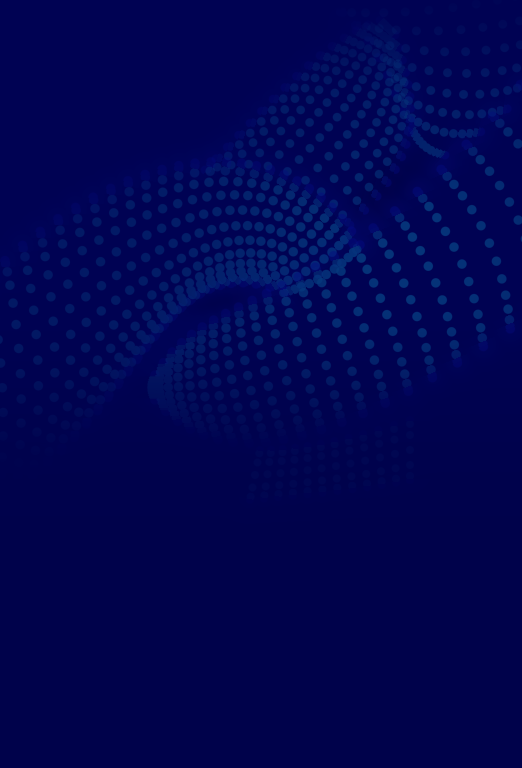
A WebGL 1 fragment shader for this background:

```glsl
precision highp float;
// Intertwined dotted tubes fading into a deep navy background.

uniform vec2 u_resolution;

const float PI = 3.14159;
const float SCENE_HEIGHT = 7.68; // scene units, y runs downward from the top
const float DOT_RADIUS = 0.047;

const vec3 NAVY_TOP = vec3(0.0, 0.008, 0.325);
const vec3 NAVY_BOTTOM = vec3(0.0, 0.006, 0.295);
const vec3 POCKET = vec3(0.0, 0.0, 0.24);
const vec3 DOT_TEAL = vec3(0.02, 0.22, 0.49);
const vec3 RIM_BLUE = vec3(0.015, 0.04, 0.50);

// Cubic curve bounding one side of a tube
struct Edge { vec2 a, b, c, d; };

vec2 curvePoint(Edge e, float t) {
  float s = 1.0 - t;
  return s * s * s * e.a + 3.0 * s * s * t * e.b
       + 3.0 * s * t * t * e.c + t * t * t * e.d;
}

// Ribs of dots from one edge to the other, foreshortened like a cylinder.
// Returns coverage of body dots, rim dots and the soft rim glow.
vec3 dottedTube(vec2 p, Edge near, Edge far, float ribs, float dots,
                vec2 bowRange, float radius, float pixel) {
  vec3 cover = vec3(0.0);
  for (int i = 0; i < 32; i++) {
    if (float(i) >= ribs) break;
    float u = float(i) / (ribs - 1.0);
    vec2 start = curvePoint(near, u);
    vec2 chord = curvePoint(far, u) - start;
    vec2 side = vec2(chord.y, -chord.x) * mix(bowRange.x, bowRange.y, u);

    // Snap the position along the rib to its closest dot
    float along = clamp(dot(p - start, chord) / dot(chord, chord), 0.0, 1.0);
    float v = floor(acos(1.0 - 2.0 * along) / PI * dots + 0.5) / dots;
    float w = 0.5 - 0.5 * cos(PI * v);
    vec2 center = start + chord * w + side * 4.0 * w * (1.0 - w);

    float dist = length(p - center);
    float rim = 1.0 - smoothstep(0.15, 0.6, sin(PI * v));
    float disc = 1.0 - smoothstep(radius - pixel, radius + pixel, dist);
    float glow = rim * exp(-dist * dist / 0.025);
    cover = max(cover, vec3(disc * (1.0 - rim), disc * rim, glow));
  }
  return cover;
}

// Soft elongated spot, turned by an angle
float softSpot(vec2 p, vec2 center, vec2 size, float angle) {
  float c = cos(angle);
  float s = sin(angle);
  vec2 q = mat2(c, -s, s, c) * (p - center) / size;
  return exp(-dot(q, q));
}

vec3 addTube(vec3 color, vec3 cover, float light) {
  color = mix(color, RIM_BLUE, cover.z * light * 0.22);
  color = mix(color, RIM_BLUE, cover.y * light * 0.55);
  return mix(color, DOT_TEAL, cover.x * light);
}

void main() {
  float unit = SCENE_HEIGHT / u_resolution.y;
  vec2 p = vec2(gl_FragCoord.x, u_resolution.y - gl_FragCoord.y) * unit;
  float pixel = 0.75 * unit;

  // Background with dark hollows between the tubes
  vec3 color = mix(NAVY_TOP, NAVY_BOTTOM, smoothstep(2.5, 5.5, p.y));
  color = mix(color, POCKET, 0.7 * softSpot(p, vec2(3.88, 1.88), vec2(0.5, 0.17), -0.85));
  color = mix(color, POCKET, 0.5 * softSpot(p, vec2(2.2, 3.02), vec2(0.35, 0.1), -0.2));

  // Light gathers where the tubes cross and fades to the top and bottom
  vec2 fromCrossing = p - vec2(4.1, 2.5);
  float light = 0.42 + 0.5 * exp(-dot(fromCrossing, fromCrossing) / 3.0);
  light *= smoothstep(-0.3, 1.1, p.y) * (1.0 - smoothstep(3.1, 4.9, p.y));

  // Far sheet at the upper right
  Edge sheetLeft = Edge(vec2(3.4, 0.12), vec2(3.8, 0.4), vec2(3.9, 0.9), vec2(4.12, 1.28));
  Edge sheetRight = Edge(vec2(5.4, -0.1), vec2(5.5, 0.5), vec2(5.4, 1.0), vec2(4.45, 1.55));
  color = addTube(color, dottedTube(p, sheetLeft, sheetRight, 8.0, 13.0,
                  vec2(-0.04, -0.14), 0.044, pixel), light * 0.8);

  // Rear tube rising to the top
  Edge rearLeft = Edge(vec2(2.05, 1.7), vec2(2.6, 1.15), vec2(3.2, 0.4), vec2(3.8, 0.2));
  Edge rearRight = Edge(vec2(3.5, 2.25), vec2(4.3, 1.5), vec2(4.15, 1.0), vec2(3.95, 0.35));
  color = addTube(color, dottedTube(p, rearLeft, rearRight, 16.0, 12.0,
                  vec2(0.18, 0.0), 0.043, pixel), light * 0.8);

  // Left arm curling into the crossing
  Edge armTop = Edge(vec2(-0.3, 2.95), vec2(1.2, 1.35), vec2(2.9, 1.2), vec2(3.6, 2.45));
  Edge armBottom = Edge(vec2(-0.2, 5.1), vec2(1.5, 4.2), vec2(1.5, 2.4), vec2(2.85, 2.92));
  color = addTube(color, dottedTube(p, armTop, armBottom, 27.0, 14.0,
                  vec2(0.04, 0.08), DOT_RADIUS, pixel), light);

  // Front tube fanning out to the right
  Edge frontTop = Edge(vec2(1.55, 3.75), vec2(2.2, 2.7), vec2(3.3, 3.4), vec2(5.8, 0.1));
  Edge frontBottom = Edge(vec2(1.55, 4.0), vec2(2.4, 5.0), vec2(4.0, 4.2), vec2(6.6, 2.2));
  color = addTube(color, dottedTube(p, frontTop, frontBottom, 25.0, 14.0,
                  vec2(-0.12, 0.14), DOT_RADIUS, pixel), light);

  // Faint reflection below
  Edge echoTop = Edge(vec2(2.6, 4.5), vec2(3.0, 4.5), vec2(3.5, 4.4), vec2(4.1, 4.2));
  Edge echoBottom = Edge(vec2(2.5, 5.0), vec2(3.0, 4.95), vec2(3.6, 4.9), vec2(4.1, 4.8));
  color = addTube(color, dottedTube(p, echoTop, echoBottom, 12.0, 6.0,
                  vec2(0.0), 0.04, pixel), 0.1);

  gl_FragColor = vec4(color, 1.0);
}
```
